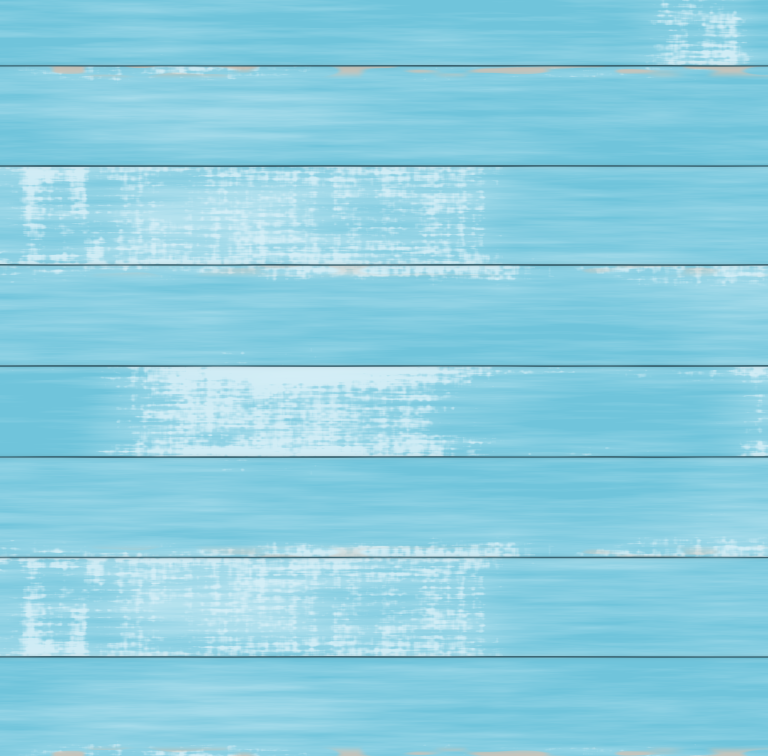
Write a Shadertoy shader that draws this texture.

```glsl
const int PLANKS = 8;
const float SEAM_HALF_WIDTH = 0.0011;
const vec3 DEEP_PAINT = vec3(0.44, 0.77, 0.86);
const vec3 PALE_PAINT = vec3(0.71, 0.885, 0.935);
const vec3 WHITE_WASH = vec3(0.85, 0.94, 0.97);
const vec3 BARE_WOOD = vec3(0.83, 0.76, 0.70);
const vec3 SEAM_COLOR = vec3(0.20, 0.36, 0.41);

float hash(vec2 p) {
    return fract(sin(dot(p, vec2(127.1, 311.7))) * 43758.5453);
}

float noise(vec2 p) {
    vec2 i = floor(p), f = fract(p);
    f = f * f * (3.0 - 2.0 * f);
    float low = mix(hash(i), hash(i + vec2(1, 0)), f.x);
    float high = mix(hash(i + vec2(0, 1)), hash(i + vec2(1, 1)), f.x);
    return mix(low, high, f.y);
}

float fbm(vec2 p) {
    float sum = 0.0, gain = 0.533;
    for (int i = 0; i < 4; i++) {
        sum += gain * noise(p);
        p = p * 2.03 + 17.3;
        gain *= 0.5;
    }
    return sum;
}

float band(float x, float a, float b, float c, float d) {
    return smoothstep(a, b, x) * (1.0 - smoothstep(c, d, x));
}

// Amount of rubbed white paint; kind counts planks away from the central one
float wearAmount(int kind, float x, float v) {
    float top = smoothstep(0.72, 0.97, v);
    float bottom = 1.0 - smoothstep(0.02, 0.3, v);
    float rim = max(top, bottom);
    if (kind == 0)
        return 0.72 * band(x, 0.1, 0.22, 0.5, 0.74) + 0.3 * rim + 0.5 * smoothstep(0.9, 1.0, x);
    if (kind == 1)
        return top * (0.55 + 0.3 * band(x, 0.3, 0.42, 0.55, 0.72))
             + 0.35 * band(x, 0.2, 0.3, 0.4, 0.48) * bottom
             + 0.2 * smoothstep(0.72, 0.95, x) * smoothstep(0.2, 0.6, v);
    if (kind == 2)
        return 0.58 * band(x, -0.1, 0.0, 0.6, 0.68) + 0.22 * rim;
    if (kind == 3)
        return top * (0.32 + 0.3 * band(x, 0.0, 0.15, 0.4, 0.6));
    return 0.65 * band(x, 0.79, 0.87, 0.95, 1.0) + 0.15 * bottom;
}

// Broad thin veil of lighter paint
float hazeAmount(int kind, float x, float v) {
    float middle = band(v, 0.0, 0.35, 0.65, 1.0);
    if (kind == 0) return -0.2 * band(x, 0.65, 0.78, 0.9, 1.0) - 0.2 * (1.0 - smoothstep(0.08, 0.16, x));
    if (kind == 1) return 0.02;
    if (kind == 2) return 0.4 * middle * band(x, 0.12, 0.22, 0.3, 0.5) + 0.05;
    if (kind == 3) return 0.3 * middle * band(x, 0.02, 0.15, 0.3, 0.6) - 0.08 * smoothstep(0.5, 0.8, x);
    return -0.08;
}

vec3 paintedWood(int kind, float x, float v) {
    vec2 grain = vec2(x, v * 0.13 + float(kind) * 3.7);
    float streak = fbm(grain * vec2(5.0, 95.0));
    float fiber = fbm(grain * vec2(14.0, 230.0));
    float cloud = fbm(grain * vec2(5.0, 16.0));
    float weave = fbm(grain * vec2(110.0, 18.0));
    float speck = noise(grain * vec2(190.0, 260.0));

    // Brushed base coat
    float wear = wearAmount(kind, x, v);
    float tone = 0.25 + 0.7 * (streak - 0.5) + 0.35 * (fiber - 0.5) + 0.5 * (cloud - 0.5);
    tone += hazeAmount(kind, x, v) + 0.35 * wear;
    vec3 color = mix(DEEP_PAINT, PALE_PAINT, clamp(tone, 0.0, 1.0));

    // Drips and broken white wash
    if (kind == 2)
        wear += 0.7 * (1.0 - smoothstep(0.12, 0.2, x)) * (noise(grain * vec2(48.0, 12.0)) - 0.55);
    float texture0 = 0.35 * fiber + 0.25 * weave + 0.15 * speck + 0.25 * cloud;
    float chips = smoothstep(0.0, 0.22, texture0 + 0.45 * wear - 0.72);
    color = mix(color, WHITE_WASH, 0.85 * chips);

    // Bare wood along the rubbed edges
    float exposure = kind == 3 ? 0.8 : (kind == 1 ? 0.35 : 0.0);
    float bare = smoothstep(0.5, 0.72, noise(grain * vec2(22.0, 130.0))) * smoothstep(0.86, 0.96, v);
    return mix(color, BARE_WOOD, bare * exposure);
}

void mainImage(out vec4 fragColor, in vec2 fragCoord) {
    vec2 uv = fragCoord / iResolution.xy;
    float pixel = 1.0 / iResolution.y;
    float edges[9] = float[9](-0.004, 0.131, 0.2626, 0.3955, 0.5159, 0.6495, 0.7804, 0.913, 1.045);

    // Find the plank and the nearest seam
    int plank = 0;
    float seamDistance = 1.0;
    for (int i = 1; i < PLANKS; i++) {
        if (uv.y > edges[i]) plank = i;
        seamDistance = min(seamDistance, abs(uv.y - edges[i]));
    }
    float v = (uv.y - edges[plank]) / (edges[plank + 1] - edges[plank]);
    if (plank < 3) v = 1.0 - v;
    vec3 color = paintedWood(abs(plank - 3), uv.x, v);

    // Dark gaps with uneven strength
    float gap = 1.0 - smoothstep(SEAM_HALF_WIDTH - 0.5 * pixel, SEAM_HALF_WIDTH + 0.5 * pixel, seamDistance);
    float strength = 0.55 + 0.4 * noise(vec2(uv.x * 14.0, float(plank) + floor(v + 0.5) * 5.0));
    color *= 1.0 - 0.12 * exp(-seamDistance / 0.002);
    color = mix(color, SEAM_COLOR, gap * strength);
    fragColor = vec4(color, 1.0);
}
```
